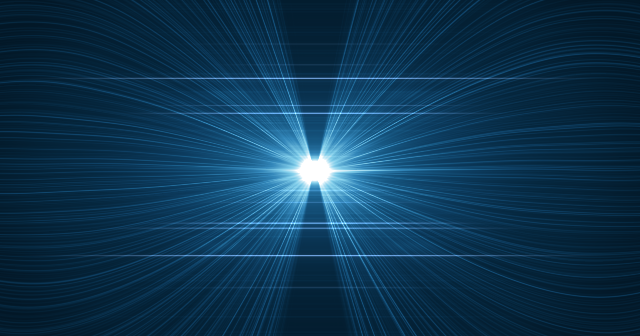
Write a WebGL 2 fragment shader that draws this background.

```glsl
#version 300 es
precision highp float;
// Blue burst of curving light rays from a white core, crossed by thin horizontal beams.
uniform vec2 u_resolution;
out vec4 outColor;

float hash(vec2 p) {
  p = fract(p * vec2(0.1031, 0.1137));
  p += dot(p, p.yx + 33.33);
  return fract((p.x + p.y) * p.x * 17.3);
}

// Color ramp from deep navy through blue to white.
vec3 ramp(float level) {
  vec3 c = mix(vec3(0.005, 0.07, 0.12), vec3(0.02, 0.15, 0.24), clamp(level, 0.0, 1.0));
  c = mix(c, vec3(0.05, 0.24, 0.38), clamp(level - 1.0, 0.0, 1.0));
  c = mix(c, vec3(0.09, 0.35, 0.52), clamp(level - 2.0, 0.0, 1.0));
  c = mix(c, vec3(0.20, 0.53, 0.73), clamp(level - 3.0, 0.0, 1.0));
  c = mix(c, vec3(0.51, 0.81, 0.92), clamp(level - 4.0, 0.0, 1.0));
  return mix(c, vec3(1.0), clamp(level - 5.0, 0.0, 1.0));
}

// One fan of thin rays, with a random strength and offset in each angular cell.
float rays(float angle, float radius, float count, float side, float pixel) {
  float u = angle * count + 0.37 * side;
  vec2 id = vec2(floor(u) + 400.0, count + 7.0 * side);
  float strength = pow(hash(id), 2.0);
  float cell = radius / count;
  float d = abs(fract(u) - mix(0.3, 0.7, hash(id + 31.7))) * cell;
  float width = max(0.0018, 0.55 * pixel);
  float line = strength * exp(-d * d / (width * width));
  return mix(0.16, line, smoothstep(0.8, 3.0, cell / pixel));
}

// Horizontal beams: height, half length, brightness.
const vec3 beams[11] = vec3[11](
  vec3(0.275, 0.92, 0.75), vec3(0.194, 0.55, 0.32), vec3(0.171, 0.62, 0.70),
  vec3(-0.156, 0.55, 0.70), vec3(-0.171, 0.70, 0.50), vec3(-0.253, 0.92, 0.75),
  vec3(0.315, 0.35, 0.13), vec3(0.377, 0.50, 0.10), vec3(-0.060, 0.30, 0.14),
  vec3(-0.094, 0.40, 0.20), vec3(-0.347, 0.45, 0.14));

void main() {
  float pixel = 1.0 / u_resolution.y;
  vec2 p = (gl_FragCoord.xy - u_resolution * vec2(0.492, 0.492)) * pixel;
  vec2 a = abs(p);
  float r = length(p);
  float side = p.x < 0.0 ? 0.0 : 1.0;

  // Straight near the core, the rays bend over toward the left and right edges.
  vec2 q = vec2(a.x * (1.0 - 0.45 * a.x * a.x), p.y);
  q.y += 0.004 * sin(9.0 * a.x + 14.0 * p.y) * smoothstep(0.4, 0.9, a.x);
  float angle = atan(q.y, q.x + 0.0001);
  float radius = length(q);

  // Wide soft glow over a dark ground.
  vec2 oval = p * vec2(0.9, 1.9);
  float level = 0.48 + 1.6 * exp(-4.0 * dot(oval, oval));
  level -= 0.3 * smoothstep(0.75, 1.05, length(p * vec2(1.0, 1.2)));

  // Layered rays, leaving a dark wedge above and below the core.
  float fan = smoothstep(0.17, 0.26, a.x / (a.y + 0.02));
  float light = 0.0;
  for (int i = 0; i < 4; i++) {
    float count = 22.0 * pow(1.75, float(i));
    light += rays(angle, radius, count, side, pixel);
  }
  level += fan * light * (0.75 + 1.5 * exp(-2.8 * r));

  // Broad shafts and a denser sheaf along the wedge rim.
  float shafts = 0.5 + 0.3 * sin(angle * 17.0 + side) + 0.2 * sin(angle * 41.0 + 2.0 * side);
  level += 0.9 * fan * shafts * exp(-4.0 * r) * smoothstep(0.01, 0.1, r);
  float rim = exp(-pow((a.x / (a.y + 0.01) - 0.31) / 0.09, 2.0));
  level += rim * rays(angle, radius, 31.0, side + 3.0, pixel) * 1.6;

  // Faint scan streaks and four hazy patches.
  float row = floor(p.y * 130.0);
  float streak = pow(hash(vec2(row + 200.0, 5.0)), 4.0) * sin(3.14159 * fract(p.y * 130.0));
  level += 0.35 * streak * exp(-3.0 * a.x * a.x);
  vec2 patchPos = (a - vec2(0.28, 0.225)) / vec2(0.09, 0.018);
  level += 0.4 * exp(-dot(patchPos, patchPos));

  // White core, its halo and a level flare.
  level += 2.7 * exp(-r / 0.09) + 4.0 * exp(-r * r / 0.0011);
  level += 1.1 * exp(-a.y / 0.004 - a.x / 0.2);
  vec3 color = ramp(level);

  // Lavender beams fading toward their ends.
  for (int i = 0; i < 11; i++) {
    vec3 beam = beams[i];
    float d = abs(p.y - beam.x) / max(0.0019, 0.6 * pixel);
    float fade = 1.0 - smoothstep(0.1, 1.0, a.x / beam.y);
    float glow = exp(-d * d) + 0.07 * exp(-d * 0.25);
    color += vec3(0.55, 0.62, 0.80) * beam.z * fade * glow;
  }
  outColor = vec4(min(color, 1.0), 1.0);
}
```
